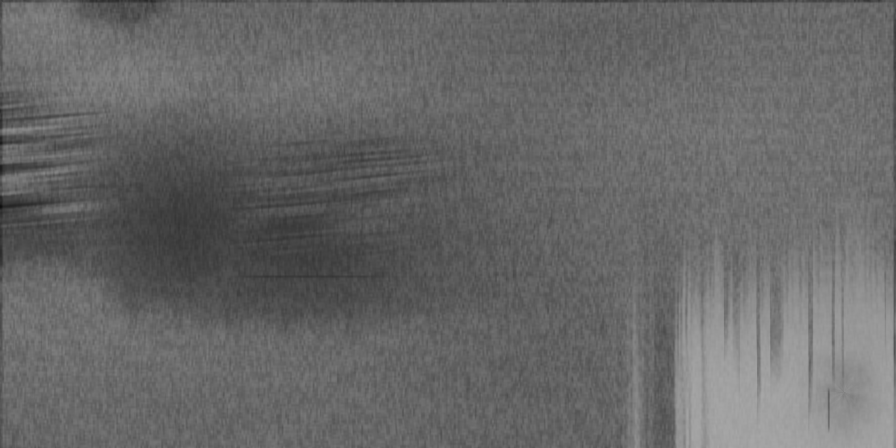
This texture is drawn by a Shadertoy shader. Its source:

```glsl
#define BASE_GRAY 0.410
#define SHADOW_GRAY 0.235
#define PALE_GRAY 0.635
#define FADED_GRAY 0.54
#define GRAIN 0.085
#define FIBER_SCALE vec2(235.0, 85.0)
#define STROKE_TILT 0.09
#define DRIP_TOP 0.58

float hash(vec2 p) {
    return fract(sin(dot(p, vec2(127.1, 311.7))) * 43758.5453);
}

float noise(vec2 p) {
    vec2 i = floor(p), f = fract(p);
    f = f * f * (3.0 - 2.0 * f);
    return mix(mix(hash(i), hash(i + vec2(1, 0)), f.x),
               mix(hash(i + vec2(0, 1)), hash(i + vec2(1, 1)), f.x), f.y);
}

float fbm(vec2 p) {
    float sum = 0.0, gain = 0.53;
    for (int i = 0; i < 4; i++) {
        sum += gain * noise(p);
        p = p * 2.03 + 17.3;
        gain *= 0.5;
    }
    return sum;
}

// Soft elliptical spot
float spot(vec2 p, vec2 center, vec2 radius) {
    vec2 d = (p - center) / radius;
    return exp(-dot(d, d));
}

// Soft window between two limits
float band(float v, float lo, float hi, float soft) {
    return smoothstep(lo - soft, lo + soft, v) * (1.0 - smoothstep(hi - soft, hi + soft, v));
}

// Broad light and dark washes
float washes(vec2 p) {
    float g = BASE_GRAY + 0.04 * (fbm(p * vec2(3.0, 5.0)) - 0.5);
    g += 0.08 * spot(p, vec2(0.28, 0.81), vec2(0.20, 0.08));
    g += 0.06 * spot(p, vec2(0.10, 0.94), vec2(0.16, 0.07));
    g += 0.05 * spot(p, vec2(0.70, 0.78), vec2(0.28, 0.10));
    g += 0.04 * spot(p, vec2(0.12, 0.27), vec2(0.25, 0.12));
    g += 0.04 * spot(p, vec2(1.70, 0.70), vec2(0.45, 0.25));
    g -= 0.03 * spot(p, vec2(1.40, 0.92), vec2(0.35, 0.08));
    g -= 0.03 * spot(p, vec2(1.25, 0.25), vec2(0.25, 0.35));
    g -= 0.04 * spot(p, vec2(1.47, 0.15), vec2(0.05, 0.30));
    return g;
}

// Dark smear with a firm, ragged lower edge
float shadow(vec2 p) {
    float ragged = 0.03 * (noise(vec2(p.x * 45.0, 2.0)) - 0.5);
    float bottom = mix(0.39, 0.28, smoothstep(0.20, 0.29, p.x)) + ragged;
    bottom -= 0.03 * band(p.x, 0.45, 0.85, 0.12);
    float body = 0.95 * spot(p, vec2(0.41, 0.49), vec2(0.27, 0.22));
    body = max(body, 0.85 * spot(p, vec2(0.66, 0.43), vec2(0.38, 0.21)));
    body = max(body, 0.68 * spot(p, vec2(0.08, 0.46), vec2(0.25, 0.13)));
    body = max(body, 0.60 * spot(p, vec2(0.72, 0.60), vec2(0.32, 0.14)));
    return body * smoothstep(bottom - 0.03, bottom + 0.06, p.y);
}

// Dry brush strokes rising gently to the right
float strokes(vec2 p) {
    float v = p.y - STROKE_TILT * p.x + 0.006 * noise(p * vec2(9.0, 14.0));
    float coarse = noise(vec2(p.x * 4.0, v * 48.0)) - 0.5;
    float fine = noise(vec2(p.x * 6.0, v * 135.0)) - 0.5;
    float reach = 0.24 + 0.14 * (noise(vec2(3.0, v * 60.0)) - 0.5);
    float left = (1.0 - smoothstep(reach - 0.18, reach + 0.04, p.x)) * band(p.y, 0.50, 0.80, 0.06);
    float right = 0.93 + 0.15 * (noise(vec2(8.0, v * 70.0)) - 0.5);
    float middle = band(p.x, 0.55, right, 0.09) * band(v, 0.38, 0.63, 0.05);
    float score = band(p.y, 0.380, 0.385, 0.003) * band(p.x, 0.55, 0.84, 0.05);
    return left * (0.19 * coarse + 0.24 * fine) + middle * (0.02 * coarse + 0.11 * fine) - 0.05 * score;
}

// Pale field fading upward, combed by fine vertical streaks
float drips(vec2 p) {
    float x = p.x + 0.004 * noise(vec2(p.x * 20.0, p.y * 7.0));
    float wide = noise(vec2(x * 18.0, 3.0)) - 0.5;
    float thin = noise(vec2(x * 70.0, p.y * 1.5)) - 0.5;
    float hair = noise(vec2(x * 170.0, p.y * 3.0 + 9.0)) - 0.5;
    float comb = 0.35 * wide + 0.50 * thin + 0.55 * hair;
    float fall = 1.0 - smoothstep(0.16, DRIP_TOP, p.y - 0.05 * smoothstep(1.6, 1.95, p.x));
    float veil = smoothstep(0.0, 0.95, fall + comb * (0.25 + 0.75 * (1.0 - fall)) * smoothstep(0.0, 0.15, fall));

    // Bare lines left between the drips, each with its own lower end
    float seed = noise(vec2(x * 95.0, 21.0));
    float lowEnd = 0.02 + 0.35 * noise(vec2(x * 30.0, 33.0));
    float bare = smoothstep(0.62, 0.85, seed) * smoothstep(lowEnd - 0.05, lowEnd + 0.12, p.y);
    veil *= 1.0 - 0.75 * bare;

    veil *= smoothstep(1.47, 1.57, p.x + 0.09 * thin + 0.05 * hair);
    float strip = band(x, 1.405, 1.432, 0.012) * (1.0 - smoothstep(0.20, 0.56, p.y));
    float wisps = band(x, 1.38, 1.53, 0.03) * (1.0 - smoothstep(0.25, 0.55, p.y));
    return max(veil, max(strip * (0.45 + 0.6 * hair), wisps * max(0.0, thin + hair) * 0.4));
}

void mainImage(out vec4 fragColor, in vec2 fragCoord) {
    vec2 p = fragCoord / iResolution.y;
    float width = iResolution.x / iResolution.y;

    float gray = mix(washes(p), SHADOW_GRAY, clamp(shadow(p), 0.0, 1.0));
    gray += strokes(p);
    float pale = drips(p);
    gray = mix(gray, mix(PALE_GRAY, FADED_GRAY, smoothstep(0.10, 0.50, p.y)), pale);

    // Rounded smudge and its thin scratch
    vec2 q = p - vec2(1.885, 0.125);
    float swirl = fbm(vec2(length(q) * 30.0, atan(q.y, q.x) * 2.0));
    gray -= spot(p, vec2(1.885, 0.125), vec2(0.075, 0.085)) * (0.04 + 0.12 * swirl);
    gray -= 0.18 * band(p.x, 1.848, 1.852, 0.002) * band(p.y, 0.04, 0.13, 0.01);

    // Woven fibers, faint cross threads and thin dark cracks
    float fiber = noise(p * FIBER_SCALE + vec2(2.0 * noise(p * 12.0), 0.0)) - 0.5;
    float thread = noise(p * vec2(110.0, 220.0)) - 0.5;
    float sweep = noise(p * vec2(7.0, 70.0)) - 0.5;
    float crack = smoothstep(0.78, 0.95, noise(p * vec2(130.0, 26.0) + 40.0));
    float relief = mix(1.0, 0.35, pale) * smoothstep(0.05, 0.42, gray);
    gray += relief * (GRAIN * fiber + 0.035 * thread + 0.015 * sweep - 0.03 * crack);

    // Worn borders and the dark patch along the top
    float patchEdge = 0.945 + 0.03 * noise(vec2(p.x * 14.0, 5.0));
    gray -= 0.10 * band(p.x, 0.17, 0.37, 0.025) * smoothstep(patchEdge - 0.03, patchEdge + 0.02, p.y);
    float border = min(min(p.x, width - p.x), 1.0 - p.y);
    gray -= 0.12 * (1.0 - smoothstep(0.002, 0.009, border)) * (0.4 + noise(p * 18.0));

    fragColor = vec4(vec3(clamp(gray, 0.0, 1.0)), 1.0);
}
```
